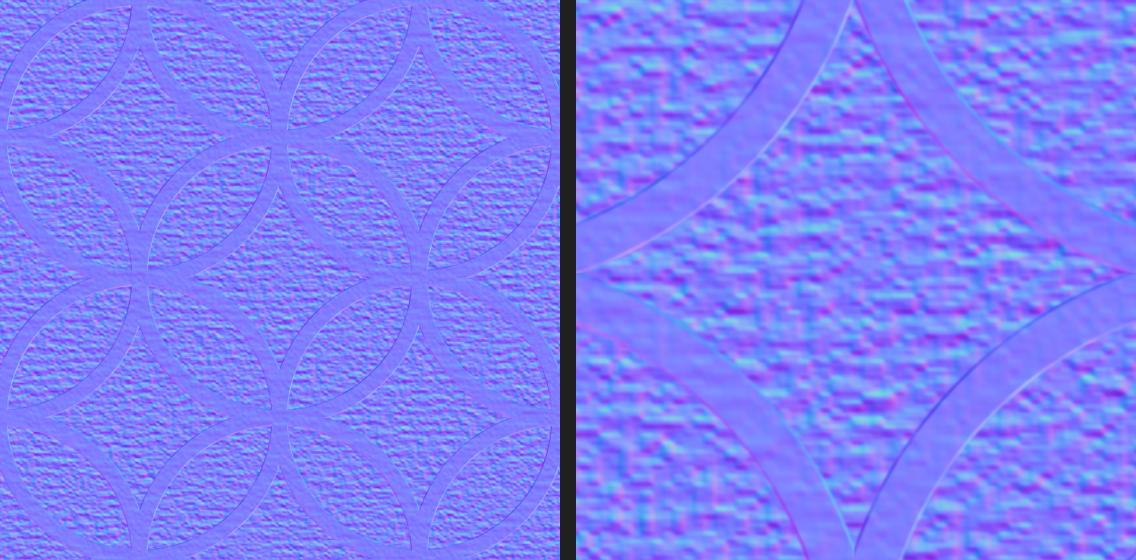
Left, the full canvas; right, a detail of the centre.
Write a WebGL 1 fragment shader that draws this texture map.

```glsl
precision highp float;
// Tangent-space normal map of embossed cloth: overlapping circles, two repeats
// across and down, form smooth bands around petals of coarse ribbed weave.
// Slopes come from finite differences of height and distance functions.

uniform vec2 u_resolution;

const float TAU = 6.2831853;
const float REPEAT = 0.5;              // pattern period
const float RADIUS = 0.25;             // circle radius
const float BAND_HALF_WIDTH = 0.0138;
const float EDGE_WIDTH = 0.0012;
const float RIB_COUNT = 54.0;          // weave rows over the canvas height
const vec2 PATTERN_SHIFT = vec2(-0.001, 0.004);

float hash(vec2 cell) {
  vec3 h = fract(cell.xyx * 0.1031);
  h += dot(h, h.yzx + 33.33);
  return fract((h.x + h.y) * h.z);
}

// Smooth value noise in 0..1
float noise(vec2 p) {
  vec2 i = floor(p);
  vec2 f = fract(p);
  f = f * f * f * (f * (f * 6.0 - 15.0) + 10.0);
  float low = mix(hash(i), hash(i + vec2(1.0, 0.0)), f.x);
  float high = mix(hash(i + vec2(0.0, 1.0)), hash(i + vec2(1.0, 1.0)), f.x);
  return mix(low, high, f.y);
}

// Distance to the outline of circles on a square lattice
float circleLattice(vec2 p, float period, float radius) {
  vec2 q = mod(p + 0.5 * period, period) - 0.5 * period;
  return abs(length(q) - radius);
}

// Signed distance to the bands: two lattices, half a period apart
float bandDistance(vec2 p) {
  float a = circleLattice(p, REPEAT, RADIUS);
  float b = circleLattice(p + 0.5 * REPEAT, REPEAT, RADIUS);
  return min(a, b) - BAND_HALF_WIDTH;
}

vec2 bandGradient(vec2 p, float e) {
  vec2 dx = vec2(e, 0.0);
  vec2 dy = vec2(0.0, e);
  return vec2(bandDistance(p + dx) - bandDistance(p - dx),
              bandDistance(p + dy) - bandDistance(p - dy)) / (2.0 * e);
}

// Nearly level broken ribs with lumps and grain
float weaveHeight(vec2 p) {
  float waver = 0.4 * noise(p * vec2(16.0, 20.0))
              + 0.3 * noise(p * vec2(52.0, 54.0) + 7.3);
  float strength = 0.3 + 0.7 * noise(p * vec2(40.0, 54.0) + 19.1);
  float rib = sin(TAU * (RIB_COUNT * p.y + waver)) * strength;
  float lumps = noise(p * vec2(80.0, 122.0) + 3.7);
  float grain = noise(p * vec2(160.0, 205.0) + 11.9);
  return 0.00078 * rib + 0.0021 * lumps + 0.0018 * grain;
}

// Faint streaks and grain pressed into the bands
float bandHeight(vec2 p) {
  return 0.0010 * noise(p * vec2(34.0, 105.0) + 41.0)
       + 0.0006 * noise(p * 165.0 + 5.0);
}

float surfaceHeight(vec2 p, float cloth) {
  return mix(bandHeight(p), weaveHeight(p), cloth);
}

vec2 surfaceSlope(vec2 p, float cloth, float e) {
  vec2 dx = vec2(e, 0.0);
  vec2 dy = vec2(0.0, e);
  return vec2(surfaceHeight(p + dx, cloth) - surfaceHeight(p - dx, cloth),
              surfaceHeight(p + dy, cloth) - surfaceHeight(p - dy, cloth)) / (2.0 * e);
}

// Thin worn crease on the band outline, its slope turned a quarter circle
vec2 edgeSlope(vec2 p, float d) {
  vec2 g = bandGradient(p, 0.0005);
  float crease = exp(-d * d / (EDGE_WIDTH * EDGE_WIDTH));
  float wear = 0.15 + 0.4 * noise(p * 60.0 + 23.0);
  return vec2(-g.y, g.x) * crease * wear;
}

void main() {
  vec2 uv = gl_FragCoord.xy / min(u_resolution.x, u_resolution.y);
  vec2 p = uv - PATTERN_SHIFT;
  float d = bandDistance(p);
  float cloth = smoothstep(-0.0015, 0.003, d);

  // Offset keeps the noise lattice in positive coordinates
  vec2 slope = surfaceSlope(uv + 1.0, cloth, 0.0008);
  slope.x -= 0.04 * slope.y;
  slope.y += mix(-0.02, 0.015, cloth);
  slope += edgeSlope(p, d);

  vec3 normal = normalize(vec3(slope, 1.0));
  gl_FragColor = vec4(normal * 0.5 + 0.5, 1.0);
}
```
